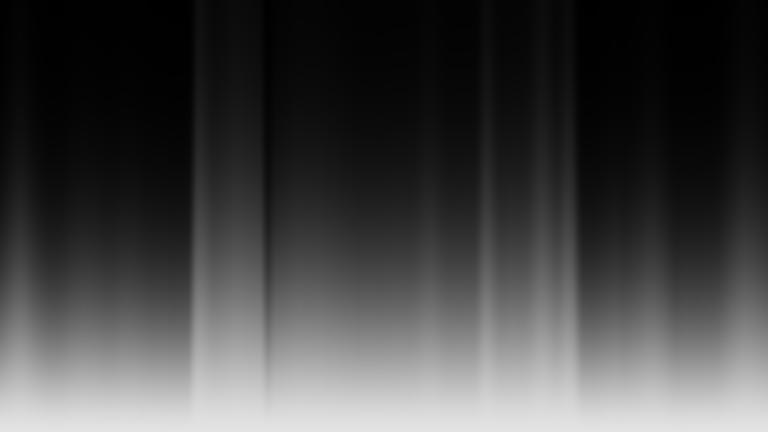
Reproduce this background procedurally as a WebGL 2 fragment shader.

```glsl
#version 300 es
precision highp float;

uniform vec2 u_resolution;
out vec4 fragColor;

#define PEAK 0.89
#define REACH_DIM 0.262
#define REACH_BRIGHT 0.44
#define FALLOFF 1.5
#define BASE_STRENGTH 0.10
#define TAIL 0.03
#define STREAK_FREQUENCY 75.0
#define STREAK_AMOUNT 0.05

// Soft rays: centre, half width, strength
const int RAY_COUNT = 15;
const vec3 RAYS[RAY_COUNT] = vec3[RAY_COUNT](
    vec3(0.026, 0.022, 0.38), vec3(0.115, 0.030, 0.15), vec3(0.170, 0.022, 0.10),
    vec3(0.260, 0.010, 0.20), vec3(0.312, 0.022, 0.12), vec3(0.395, 0.030, 0.15),
    vec3(0.425, 0.020, 0.08), vec3(0.560, 0.015, 0.17), vec3(0.634, 0.010, 0.27),
    vec3(0.706, 0.014, 0.32), vec3(0.740, 0.010, 0.26), vec3(0.810, 0.030, 0.10),
    vec3(0.850, 0.020, 0.25), vec3(0.970, 0.025, 0.42), vec3(1.010, 0.020, 0.25));

float hash(float n) {
    return fract(sin(n * 127.1) * 43758.5);
}

float noise(float x) {
    float cell = floor(x);
    return mix(hash(cell), hash(cell + 1.0), smoothstep(0.0, 1.0, x - cell));
}

// Flat band with soft edges
float band(float x, float left, float right, float soft) {
    return smoothstep(left - soft, left + soft, x)
         * (1.0 - smoothstep(right - soft, right + soft, x));
}

// Strength of the light along the horizontal axis
float curtain(float x) {
    float strength = BASE_STRENGTH;
    strength += 0.62 * band(x, 0.251, 0.344, 0.007);
    strength += 0.31 * band(x, 0.353, 0.752, 0.008);
    strength += 0.15 * band(x, 0.625, 0.752, 0.008);
    for (int i = 0; i < RAY_COUNT; i++) {
        float offset = (x - RAYS[i].x) / RAYS[i].y;
        strength += RAYS[i].z * exp(-offset * offset);
    }
    strength += STREAK_AMOUNT * (noise(x * STREAK_FREQUENCY) - 0.5);
    return clamp(strength, 0.0, 1.1);
}

void main() {
    vec2 uv = gl_FragCoord.xy / u_resolution;
    float strength = curtain(uv.x);

    // Stronger rays climb higher before fading
    float reach = mix(REACH_DIM, REACH_BRIGHT, strength);
    float light = PEAK * exp(-pow(uv.y / reach, FALLOFF));
    light += TAIL * strength * strength * uv.y;

    fragColor = vec4(vec3(light), 1.0);
}
```
